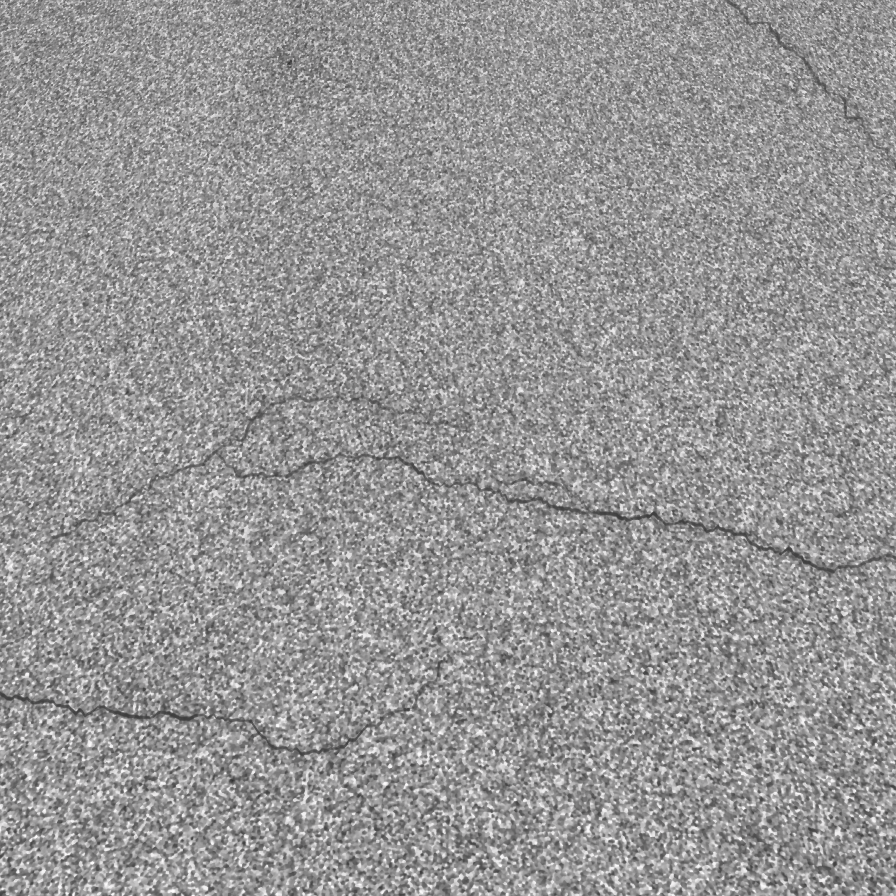
Write a three.js fragment shader that draws this texture.

```glsl
// Worn asphalt seen at a slant: soft cellular grains that grow towards the
// viewer, faint blotches and stains, and thin jagged cracks. Each crack is a
// bowed line from end to end, roughened by noise across its direction.

#define GRAIN_DENSITY 690.0
#define HORIZON 2.2
#define GRAIN_SHARPNESS 4.5
#define FINE_CONTRAST 0.44
#define COARSE_CONTRAST 0.20
#define SPARKLE 0.09
#define BASE_GREY 0.58
#define BLOTCH_CONTRAST 0.06
#define CRACK_WIDTH 0.0020
#define CRACK_ROUGHNESS 0.034
#define CRACK_GREY 0.22
#define STAIN_COUNT 7

varying vec2 vUv;

vec3 hash3(vec2 p) {
  vec3 q = fract(p.xyx * vec3(0.1031, 0.1030, 0.0973));
  q += dot(q, q.yxz + 33.33);
  return fract((q.xxy + q.yzz) * q.zyx);
}

float valueNoise(vec2 p) {
  vec2 cell = floor(p);
  vec2 f = fract(p);
  f = f * f * (3.0 - 2.0 * f);
  float low = mix(hash3(cell).x, hash3(cell + vec2(1.0, 0.0)).x, f.x);
  float high = mix(hash3(cell + vec2(0.0, 1.0)).x, hash3(cell + 1.0).x, f.x);
  return mix(low, high, f.y);
}

// Four octaves, centred on zero
float fbm(vec2 p) {
  float sum = 0.0;
  float amplitude = 0.5;
  for (int i = 0; i < 4; i++) {
    sum += amplitude * (valueNoise(p) - 0.5);
    p = p * 2.03 + 17.3;
    amplitude *= 0.55;
  }
  return sum;
}

// Randomly grey stone chips with softly blended borders
float stoneChips(vec2 p) {
  vec2 cell = floor(p);
  vec2 f = fract(p);
  vec2 sum = vec2(0.0);
  for (int y = -1; y <= 1; y++) {
    for (int x = -1; x <= 1; x++) {
      vec2 offset = vec2(float(x), float(y));
      vec3 rnd = hash3(cell + offset);
      vec2 d = offset + rnd.xy - f;
      float weight = exp(-GRAIN_SHARPNESS * dot(d, d));
      sum += weight * vec2(rnd.z, 1.0);
    }
  }
  return sum.x / max(sum.y, 1e-6);
}

// Darkness of one crack; bow bends it to the left of its direction
float crack(vec2 p, vec2 a, vec2 b, float bow, float strength) {
  vec2 along = normalize(b - a);
  vec2 rel = p - a;
  float span = length(b - a);
  float s = dot(rel, along);
  float t = clamp(s / span, 0.0, 1.0);
  float pinned = smoothstep(0.0, 0.12, t) * smoothstep(1.0, 0.88, t);
  float jag = fbm(vec2(s * 36.0, a.x * 91.0 + a.y * 37.0));
  float path = bow * 4.0 * t * (1.0 - t) + CRACK_ROUGHNESS * jag * pinned;
  float across = dot(rel, vec2(-along.y, along.x)) - path;
  float d = length(vec2(across, s - t * span));
  float wear = valueNoise(vec2(s * 85.0, a.y * 53.0 + 4.0));
  float width = CRACK_WIDTH * (0.45 + 0.9 * wear) * (0.4 + 0.6 * strength);
  float core = 1.0 - smoothstep(width * 0.4, width + 0.0015, d);
  float rim = 0.15 * exp(-d * d * 26000.0);
  return strength * max(core * (0.65 + 0.35 * wear), rim);
}

float allCracks(vec2 p) {
  // Long crack across the middle, with its side branches
  float c = crack(p, vec2(0.06, 0.40), vec2(0.24, 0.495), -0.004, 0.68);
  c = max(c, crack(p, vec2(0.24, 0.495), vec2(0.31, 0.55), 0.004, 0.68));
  c = max(c, crack(p, vec2(0.31, 0.55), vec2(0.52, 0.522), 0.009, 0.55));
  c = max(c, crack(p, vec2(0.24, 0.495), vec2(0.32, 0.468), -0.006, 0.72));
  c = max(c, crack(p, vec2(0.32, 0.468), vec2(0.41, 0.492), 0.004, 0.72));
  c = max(c, crack(p, vec2(0.41, 0.492), vec2(0.67, 0.427), -0.006, 0.85));
  c = max(c, crack(p, vec2(0.56, 0.462), vec2(0.67, 0.427), 0.02, 0.65));
  c = max(c, crack(p, vec2(0.67, 0.427), vec2(0.93, 0.362), 0.013, 0.95));
  c = max(c, crack(p, vec2(0.93, 0.362), vec2(1.03, 0.385), 0.003, 0.8));
  // Hooked crack at the lower left
  c = max(c, crack(p, vec2(-0.02, 0.23), vec2(0.28, 0.195), -0.006, 0.95));
  c = max(c, crack(p, vec2(0.28, 0.195), vec2(0.41, 0.19), -0.038, 0.9));
  c = max(c, crack(p, vec2(0.41, 0.19), vec2(0.49, 0.26), -0.018, 0.7));
  // Crack leaving at the upper right
  return max(c, crack(p, vec2(0.81, 1.0), vec2(1.02, 0.79), 0.014, 0.7));
}

// Small scattered spots and one long smudge near the top
float stains(vec2 p) {
  vec2 q = mat2(0.8, 0.6, -0.6, 0.8) * (p - vec2(0.32, 0.925));
  float dark = 0.05 * exp(-dot(q * q, vec2(900.0, 180.0)));
  for (int i = 0; i < STAIN_COUNT; i++) {
    vec3 rnd = hash3(vec2(float(i) * 7.0 + 3.0, 21.0));
    float radius = mix(0.003, 0.007, rnd.z);
    float d = length(p - rnd.xy) + 0.004 * fbm(p * 150.0);
    dark += 0.16 * (1.0 - smoothstep(radius * 0.3, radius * 1.3, d));
  }
  return dark;
}

void main() {
  // Log depth keeps the grains round while they shrink with distance
  float nearness = HORIZON - vUv.y;
  vec2 ground = vec2((vUv.x - 0.5) / nearness, -log(nearness)) * GRAIN_DENSITY;
  float fine = stoneChips(ground);
  float coarse = stoneChips(ground * 0.7 + 71.0);

  float grain = FINE_CONTRAST * (fine - 0.5) + COARSE_CONTRAST * (coarse - 0.5);
  grain += SPARKLE * smoothstep(0.66, 0.9, fine);
  float grey = BASE_GREY + grain * mix(1.14, 0.82, vUv.y);
  grey += BLOTCH_CONTRAST * fbm(vUv * vec2(5.0, 4.0) + 9.0);
  grey -= stains(vUv);
  grey = mix(grey, CRACK_GREY, allCracks(vUv));

  vec3 asphaltTint = vec3(1.0, 0.995, 0.998);
  gl_FragColor = vec4(clamp(grey, 0.0, 1.0) * asphaltTint, 1.0);
}
```
